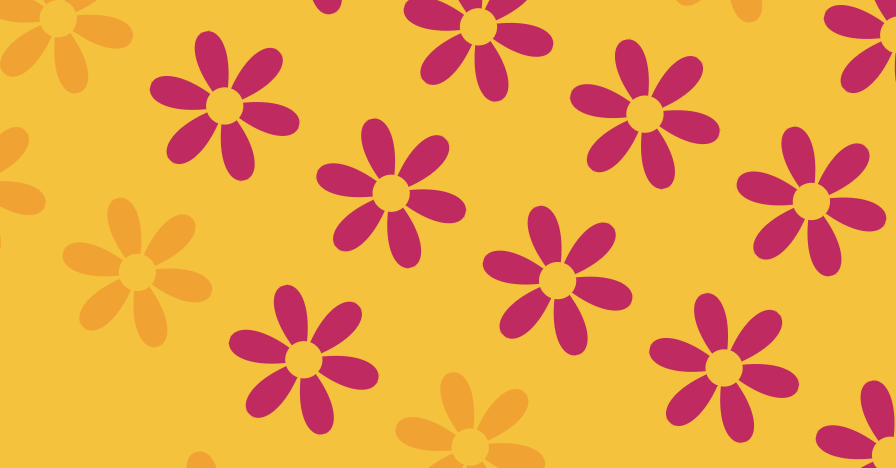
Reproduce this pattern procedurally as a Shadertoy shader.

```glsl
// Six-petalled flowers on a tilted square lattice over a flat yellow ground.
// Each pixel finds its lattice cell, folds the flower to a single petal and
// shades a teardrop distance; a rule on the cell index picks the petal colour.

const vec3 GROUND = vec3(0.96, 0.76, 0.24);
const vec3 PINK   = vec3(0.75, 0.17, 0.38);
const vec3 ORANGE = vec3(0.94, 0.64, 0.20);

// Lengths are fractions of the canvas height.
const vec2 LATTICE_STEP   = vec2(0.3557, -0.1866);
const vec2 LATTICE_ORIGIN = vec2(0.4801, 0.7736);
const float PETAL_LENGTH = 0.1642;
const float PETAL_HALF_WIDTH = 0.0328;
const float EYE_RADIUS = 0.0398;
const float PETAL_COUNT = 6.0;
const float PETAL_ANGLE = radians(45.0);

// Coverage of a shape from its signed distance and the pixel size.
float coverage(float dist, float pixel) {
    return clamp(0.5 - dist / pixel, 0.0, 1.0);
}

// Rotates p into the sector of one petal lying along +x.
vec2 foldSector(vec2 p, float count, float startAngle) {
    float sector = radians(360.0) / count;
    float angle = atan(p.y, p.x) - startAngle;
    angle -= sector * floor(angle / sector + 0.5);
    return length(p) * vec2(cos(angle), sin(angle));
}

// Approximate distance to a teardrop with its point at the origin.
// Half width follows t^rise * (1 - t)^fall, scaled to peak at halfWidth.
float teardrop(vec2 p, float len, float halfWidth, float rise, float fall) {
    float peak = rise / (rise + fall);
    float peakValue = pow(peak, rise) * pow(1.0 - peak, fall);
    float t = clamp(p.x / len, 0.001, 0.999);
    float width = halfWidth * pow(t, rise) * pow(1.0 - t, fall) / peakValue;
    float slope = width * (rise / t - fall / (1.0 - t)) / len;
    float side = (abs(p.y) - width) / sqrt(1.0 + slope * slope);
    return max(side, p.x - len);
}

// Ring of petals with a round eye cut out.
float flower(vec2 p, float count, float startAngle) {
    vec2 q = foldSector(p, count, startAngle);
    float petal = teardrop(q, PETAL_LENGTH, PETAL_HALF_WIDTH, 0.95, 0.45);
    return max(petal, EYE_RADIUS - length(p));
}

// Pink fills one side of a diagonal, with orange strays in one column.
vec3 petalColor(vec2 cell) {
    bool stray = cell.x == 2.0 && abs(cell.y - 0.5) > 1.0;
    return cell.x + cell.y >= 0.0 && !stray ? PINK : ORANGE;
}

// Cells along one sparse line stay empty.
bool isEmpty(vec2 cell) {
    return cell.x - 3.0 * cell.y == 6.0;
}

void mainImage(out vec4 fragColor, in vec2 fragCoord) {
    float pixel = 1.0 / iResolution.y;
    vec2 p = fragCoord * pixel - LATTICE_ORIGIN;

    // Nearest lattice cell and the position within it
    vec2 along = LATTICE_STEP;
    vec2 across = vec2(-along.y, along.x);
    vec2 grid = vec2(dot(p, along), dot(p, across)) / dot(along, along);
    vec2 cell = floor(grid + 0.5);
    vec2 local = p - cell.x * along - cell.y * across;

    // Flower over the ground
    float mask = coverage(flower(local, PETAL_COUNT, PETAL_ANGLE), pixel);
    if (isEmpty(cell)) mask = 0.0;
    fragColor = vec4(mix(GROUND, petalColor(cell), mask), 1.0);
}
```
